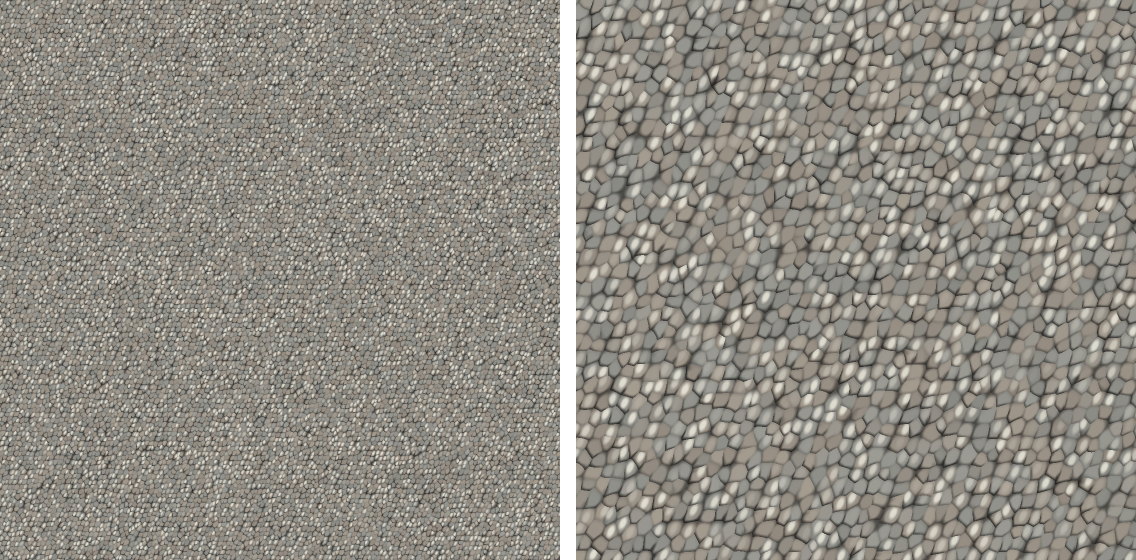
Left: the whole. Right: its middle third, enlarged.
This texture is drawn by a Shadertoy shader. Its source:

```glsl
// Fine woven wool fabric: small leaning grey and taupe loops with pale tips and dark gaps.
#define GRAINS vec2(128.0, 118.0)  // loops across and up the canvas
#define JITTER 0.68                // irregularity of loop placement
#define LEAN 0.40                  // rightward slant of each loop
#define TIP_STRENGTH 0.98          // opacity of the palest tips
#define TONE_SPREAD 0.12           // brightness variation between loops
#define GAP_DEPTH 0.44             // darkness under each loop
#define PIT_DEPTH 0.42             // darkness of the holes between loops
#define GREY vec3(0.575, 0.574, 0.550)
#define TAUPE vec3(0.612, 0.578, 0.533)
#define CREAM vec3(0.880, 0.868, 0.820)

// Sine-free hash: three random values per cell.
vec3 hash3(vec2 p) {
    vec3 q = fract(p.xyx * vec3(0.1031, 0.1030, 0.0973));
    q += dot(q, q.yxz + 33.33);
    return fract((q.xxy + q.yzz) * q.zyx);
}

float valueNoise(vec2 p) {
    vec2 cell = floor(p), f = fract(p);
    f = f * f * (3.0 - 2.0 * f);
    float low = mix(hash3(cell).x, hash3(cell + vec2(1, 0)).x, f.x);
    float high = mix(hash3(cell + vec2(0, 1)).x, hash3(cell + vec2(1, 1)).x, f.x);
    return mix(low, high, f.y);
}

// Yarn colour of one loop, with a soft pale tip of random strength.
vec3 yarnColor(vec2 id, vec2 offset) {
    vec3 r = hash3(id + 217.0);
    vec3 yarn = mix(GREY, TAUPE, smoothstep(0.2, 0.8, r.y));
    yarn *= 1.0 + TONE_SPREAD * (r.z - 0.5);

    float cluster = valueNoise(vec2(id.x - 0.5 * id.y, id.y) * 0.4 + 40.0);
    float strength = smoothstep(0.40, 1.0, r.x + 0.16 * (cluster - 0.5));
    vec2 q = offset - vec2(0.04, 0.10);
    q.x -= LEAN * q.y;
    float tip = 1.0 - smoothstep(0.17, 0.48, length(q * vec2(1.25, 0.80)));
    return mix(yarn, CREAM, TIP_STRENGTH * strength * tip);
}

vec3 fabric(vec2 uv) {
    vec2 p = uv * GRAINS;
    float nearest = 9.0, second = 9.0;
    vec2 nearestId = vec2(0.0), nearestOffset = vec2(0.0);

    // Find the two closest loops in staggered rows.
    for (int j = -1; j <= 1; j++) {
        float row = floor(p.y) + float(j);
        float x = p.x + 0.5 * mod(row, 2.0);
        for (int i = -1; i <= 1; i++) {
            vec2 id = vec2(floor(x) + float(i), row);
            vec3 r = hash3(id + 31.0);
            vec2 offset = vec2(x, p.y) - id - 0.5 - JITTER * (r.xy - 0.5);
            vec2 slanted = vec2(offset.x - LEAN * offset.y, 0.85 * offset.y);
            float d = length(slanted) * mix(0.88, 1.15, r.z);
            if (d < nearest) {
                second = nearest;
                nearest = d;
                nearestId = id;
                nearestOffset = offset;
            } else {
                second = min(second, d);
            }
        }
    }

    // Light falls from the upper right; the lower left of each loop is shaded.
    float below = -dot(nearestOffset, vec2(0.5, 0.85));
    float seam = 1.0 - smoothstep(0.0, 0.38, second - nearest);
    seam *= mix(0.15, 1.0, smoothstep(-0.1, 0.4, below));
    float pit = smoothstep(0.46, 0.80, nearest);
    float seamDepth = GAP_DEPTH * mix(0.3, 1.5, hash3(nearestId + 503.0).x);
    float light = (1.0 - seamDepth * seam) * (1.0 - PIT_DEPTH * pit);

    // Faint broad mottling.
    light *= 0.99 + 0.02 * valueNoise(uv * 14.0 + 9.0);
    return yarnColor(nearestId, nearestOffset) * light;
}

void mainImage(out vec4 fragColor, in vec2 fragCoord) {
    // Four samples per pixel smooth the edges.
    vec3 color = vec3(0.0);
    for (int k = 0; k < 4; k++) {
        vec2 subpixel = vec2(k & 1, k >> 1) * 0.5 - 0.25;
        color += fabric((fragCoord + subpixel) / iResolution.xy);
    }
    fragColor = vec4(color * 0.25, 1.0);
}
```
